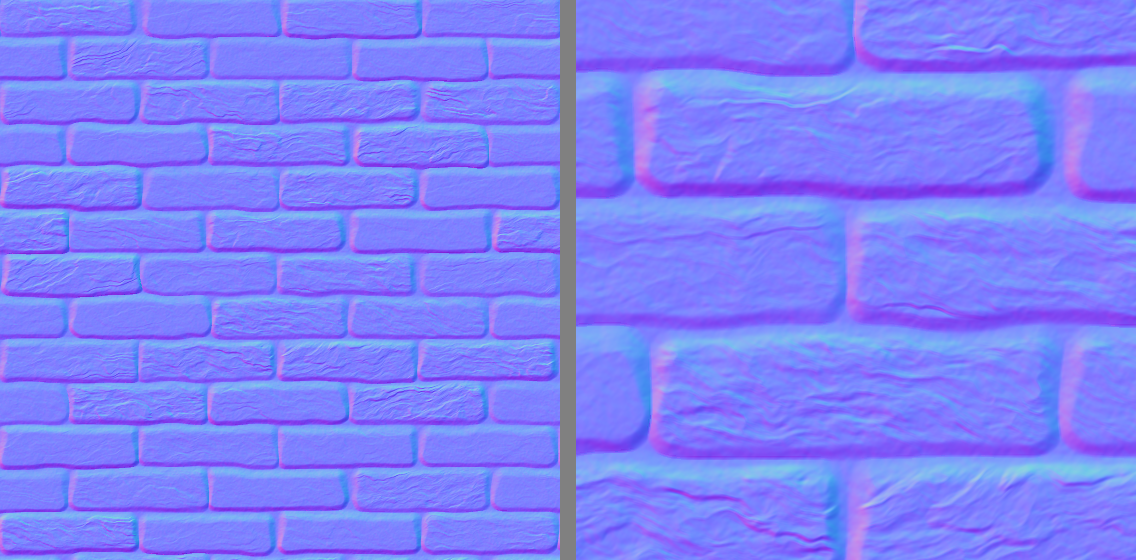
Left: the whole. Right: its middle third, enlarged.
Give the GLSL for this texture map, as a Shadertoy shader.

```glsl
// Tangent-space normal map of a rough, hand-made brick wall in running bond.

float hash(vec2 p) {
    vec3 q = fract(p.xyx * 0.1031);
    q += dot(q, q.yzx + 33.33);
    return fract((q.x + q.y) * q.z);
}

float noise(vec2 p) {
    vec2 i = floor(p), f = fract(p);
    f = f * f * f * (f * (f * 6.0 - 15.0) + 10.0);
    return mix(mix(hash(i), hash(i + vec2(1, 0)), f.x),
               mix(hash(i + vec2(0, 1)), hash(i + vec2(1, 1)), f.x), f.y);
}

float fbm(vec2 p) {
    float sum = 0.0, amp = 0.5;
    for (int i = 0; i < 4; i++) {
        sum += amp * noise(p);
        p = mat2(1.9, 0.6, -0.6, 1.9) * p + 7.3;
        amp *= 0.5;
    }
    return sum;
}

float roundedBox(vec2 p, vec2 halfSize, float radius) {
    vec2 q = abs(p) - halfSize + radius;
    return length(max(q, 0.0)) + min(max(q.x, q.y), 0.0) - radius;
}

// Distance to the nearest brick; also returns its id and local position.
float nearestBrick(vec2 p, out vec2 id, out vec2 local) {
    const float brickPitch = 3.25;
    float best = 1e3;
    for (int j = -1; j <= 1; j++) {
        float row = floor(p.y) + float(j);
        float shift = 0.5 * mod(row, 2.0);
        for (int i = -1; i <= 1; i++) {
            float col = floor(p.x / brickPitch - shift) + float(i);
            vec2 cell = vec2(mod(col, 4.0), row + 3.0);
            vec2 jitter = vec2(hash(cell + 11.0), hash(cell + 23.0)) - 0.5;
            vec2 center = vec2((col + shift + 0.5) * brickPitch, row + 0.5);
            vec2 q = p - center - jitter * vec2(0.15, 0.04);
            vec2 halfSize = vec2(1.56, 0.425) + jitter.yx * vec2(0.06, 0.03);
            float d = roundedBox(q, halfSize, mix(0.1, 0.26, hash(cell + 37.0)));
            if (d < best) { best = d; id = cell; local = q; }
        }
    }
    return best;
}

// Flaked layers whose direction and spacing differ from brick to brick.
float flakes(vec2 local, vec2 id) {
    vec2 q = local + vec2(hash(id + 51.0), hash(id + 67.0)) * 50.0;
    q.y += (hash(id + 71.0) - 0.5) * 0.6 * local.x;
    q.y += 0.34 * (fbm(q * vec2(1.5, 1.8)) - 0.5);
    float broad = 0.75 * noise(q * vec2(0.6, 2.6)) + 0.25 * fbm(q * vec2(2.2, 5.0));
    float layer = broad * mix(3.5, 6.0, hash(id + 73.0));
    float ledge = smoothstep(0.0, 0.3, fract(layer)) - fract(layer);
    float patches = smoothstep(0.2, 0.65, noise(q * vec2(1.1, 1.7) + 31.0));
    float crumple = abs(fbm(q * vec2(1.8, 5.0) + 19.0) - 0.47);
    return 0.035 * broad + 0.021 * patches * ledge - 0.05 * crumple
         + 0.014 * fbm(q * vec2(4.0, 9.0) + 43.0);
}

float wallHeight(vec2 p) {
    // Wavy outlines and chipped edges
    vec2 warped = p + 0.08 * (vec2(noise(p * 1.5), noise(p * 1.5 + 40.0)) - 0.5);
    vec2 id, local;
    float d = nearestBrick(warped, id, local);
    d += 0.05 * (fbm(p * vec2(3.0, 4.5)) - 0.47);

    // Crisp lower lip, worn upper shoulder, both falling into the mortar
    float shoulder = mix(0.035, 0.16, smoothstep(-0.32, 0.32, local.y));
    float relief = mix(0.03, 0.07, hash(id + 83.0));
    float h = relief * (1.0 - smoothstep(-shoulder, 0.105, d));
    h += 0.006 * (1.0 - smoothstep(-0.22, 0.09, d));

    // Worn face, from nearly smooth to deeply flaked
    float face = 1.0 - smoothstep(-0.09, 0.03, d);
    float wear = hash(id + 97.0);
    h += face * mix(0.15, 1.25, wear * sqrt(wear)) * (flakes(local, id) - 0.015);
    return h + 0.008 * fbm(p * 6.0) + 0.002 * noise(p * 22.0);
}

void mainImage(out vec4 fragColor, in vec2 fragCoord) {
    // One unit is one brick row: 13 rows, 4 bricks in each
    vec2 p = fragCoord / iResolution.xy * 13.0 - vec2(-0.02, 0.135);
    vec2 e = vec2(0.014, 0.0);
    vec2 slope = vec2(wallHeight(p + e.xy) - wallHeight(p - e.xy),
                      wallHeight(p + e.yx) - wallHeight(p - e.yx)) / (2.0 * e.x);

    // Red rises on left edges, green on top edges
    vec3 normal = normalize(vec3(slope.x - 0.012, -slope.y + 0.01, 1.0));
    fragColor = vec4(normal * 0.5 + 0.5, 1.0);
}
```
